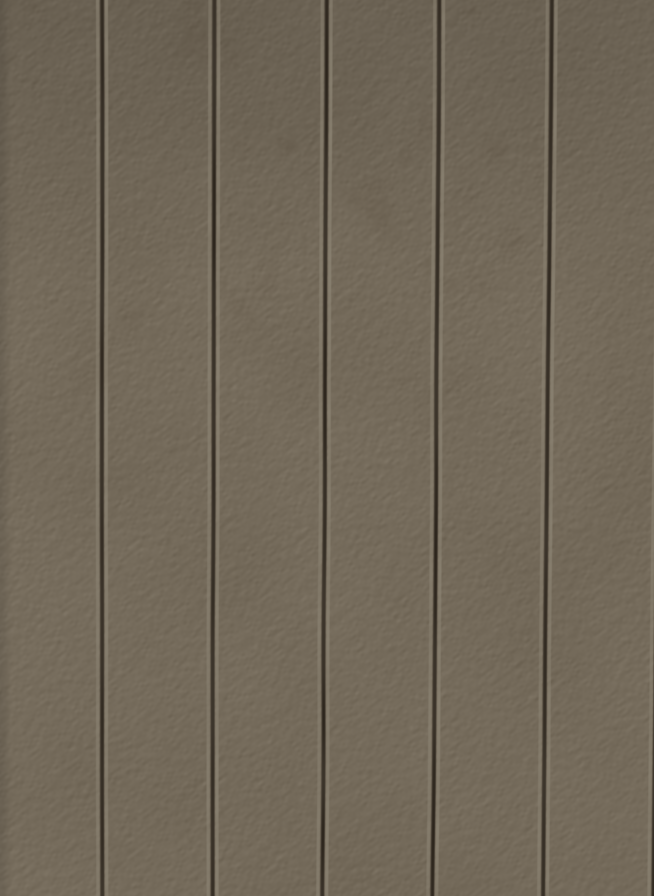
This texture is drawn by a Shadertoy shader. Its source:

```glsl
// Olive-taupe vertical cladding boards with dark grooves, pale bevels and fine embossed grain.
#define FIRST_GROOVE 0.156
#define PITCH_BOTTOM 0.1685
#define PITCH_TOP 0.1720
#define GROOVE_HALF 0.0030
#define BEVEL_OFFSET 0.0068
#define BEVEL_WIDTH 0.0024
#define GRAIN_STRENGTH 0.042
#define MOTTLE_STRENGTH 0.030

const vec3 BOARD = vec3(0.455, 0.416, 0.354);
const vec3 BEVEL = vec3(0.540, 0.508, 0.445);
const vec3 SHADOW = vec3(0.265, 0.235, 0.195);
const vec3 DEEP = vec3(0.170, 0.142, 0.108);

float hash(vec2 p) {
    vec3 q = fract(vec3(p.xyx) * 0.1031);
    q += dot(q, q.yzx + 33.33);
    return fract((q.x + q.y) * q.z);
}

float noise(vec2 p) {
    vec2 cell = floor(p), f = fract(p);
    f = f * f * (3.0 - 2.0 * f);
    return mix(mix(hash(cell), hash(cell + vec2(1, 0)), f.x),
               mix(hash(cell + vec2(0, 1)), hash(cell + vec2(1, 1)), f.x), f.y);
}

float fbm(vec2 p) {
    float sum = 0.0, weight = 0.5;
    for (int i = 0; i < 4; i++) {
        sum += weight * noise(p);
        p = p * 2.03 + 17.3;
        weight *= 0.5;
    }
    return sum;
}

// Short slanted dents that form the embossed grain.
float grainHeight(vec2 p) {
    vec2 along = vec2(0.80, 0.60), across = vec2(-0.60, 0.80);
    vec2 q = vec2(dot(p, along) * 85.0, dot(p, across) * 140.0) + 250.0;
    return 0.5 * noise(q) + 0.5 * noise(q * 1.7 + 31.0);
}

// Soft-edged band around zero.
float band(float d, float halfWidth, float blur) {
    return 1.0 - smoothstep(halfWidth - blur, halfWidth + blur, abs(d));
}

void mainImage(out vec4 fragColor, in vec2 fragCoord) {
    vec2 uv = fragCoord / iResolution.xy;
    vec2 p = fragCoord / iResolution.x;
    float blur = max(0.0016, 0.6 / iResolution.x);

    // Nearest groove; the pitch narrows slightly towards the bottom.
    float pitch = mix(PITCH_BOTTOM, PITCH_TOP, uv.y);
    float id = round((p.x - FIRST_GROOVE) / pitch);
    float sway = (noise(vec2(id * 9.0 + 30.0, p.y * 5.0)) - 0.5) * 0.0012;
    float d = p.x - FIRST_GROOVE - id * pitch - sway;

    // Board surface: slanted relief, fine tooth, broad mottling and faint stains.
    float relief = grainHeight(p) - grainHeight(p + vec2(0.003, -0.004));
    float mottle = fbm(p * 6.0 + 40.0) - 0.47;
    float tooth = noise(p * 240.0 + 11.0) - 0.5;
    vec3 color = BOARD + GRAIN_STRENGTH * relief + MOTTLE_STRENGTH * mottle + 0.010 * tooth;
    float stain = smoothstep(0.58, 0.80, fbm(p * 14.0 + 73.0)) * smoothstep(0.4, 0.8, uv.y);
    color -= vec3(0.016, 0.018, 0.018) * stain;

    // Uneven light: dimmer at the top and the left edge.
    color *= 1.0 - 0.085 * smoothstep(0.65, 1.0, uv.y);
    color *= 1.0 - 0.09 * (1.0 - smoothstep(0.0, 0.02, uv.x));

    // Pale bevels on both sides, lightly worn along their length.
    float wear = 0.70 + 0.30 * noise(vec2(id * 7.0 + 60.0, p.y * 30.0));
    float leftBevel = band(d + BEVEL_OFFSET, BEVEL_WIDTH, blur);
    float rightBevel = band(d - BEVEL_OFFSET, BEVEL_WIDTH, blur);
    color = mix(color, BEVEL, wear * max(0.72 * leftBevel, 0.85 * rightBevel));

    // Dark groove with a deeper core of varying strength.
    float depth = 0.25 + 0.75 * noise(vec2(id * 5.0 + 80.0, p.y * 11.0));
    color = mix(color, SHADOW, band(d, GROOVE_HALF, blur));
    color = mix(color, DEEP, depth * band(d - 0.0003, GROOVE_HALF * 0.6, blur));

    fragColor = vec4(clamp(color, 0.0, 1.0), 1.0);
}
```
